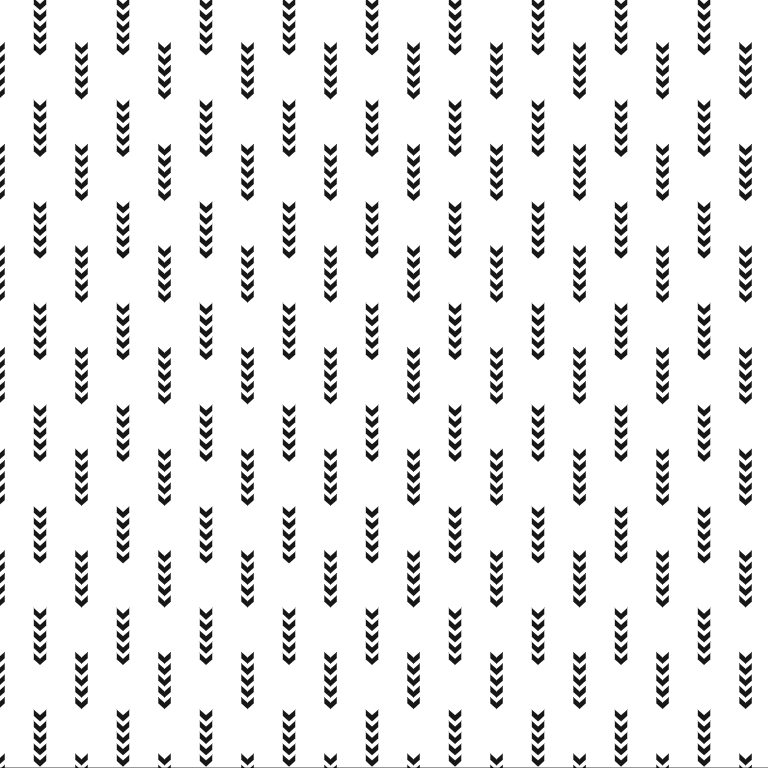
This pattern is drawn by a WebGL 2 fragment shader. Its source:

```glsl
#version 300 es
precision highp float;
// Staggered columns of stacked black chevrons pointing down on white.

uniform vec2 u_resolution;
out vec4 fragColor;

// Signed distance to five stacked chevrons; q.x from the axis, q.y down from the top.
float chevronStack(vec2 q) {
    const float halfWidth = 0.0081, thickness = 0.0081, drop = 0.0073, pitch = 0.0147;
    float side = abs(q.x);
    float along = q.y - drop * (1.0 - side / halfWidth) - 0.5 * thickness;
    float index = clamp(round(along / pitch), 0.0, 4.0);
    float band = abs(along - index * pitch) - 0.5 * thickness;
    float slopeScale = halfWidth / length(vec2(halfWidth, drop));
    return max(side - halfWidth, band * slopeScale);
}

void main() {
    float pixel = 1.0 / min(u_resolution.x, u_resolution.y);
    vec2 uv = gl_FragCoord.xy * pixel;
    float top = u_resolution.y * pixel;

    // Columns, every second one shifted down
    float columnPitch = 0.05404;
    float x = uv.x - 0.0521;
    float column = round(x / columnPitch);
    float shift = 0.0572 * mod(column, 2.0);

    // Rows, with a margin above each stack so its upper edge stays smooth
    float y = top - uv.y + 0.0021 - shift;
    y = mod(y + 0.02, 0.1323) - 0.02;

    float dist = chevronStack(vec2(x - column * columnPitch, y));
    float ink = clamp(0.5 - dist / pixel, 0.0, 1.0);
    vec3 color = mix(vec3(1.0), vec3(0.095, 0.09, 0.092), ink);

    // Hairline along the lower border
    float hairline = clamp(0.5 + (0.0013 - uv.y) / pixel, 0.0, 1.0);
    color = mix(color, color * 0.6, hairline);

    fragColor = vec4(color, 1.0);
}
```
